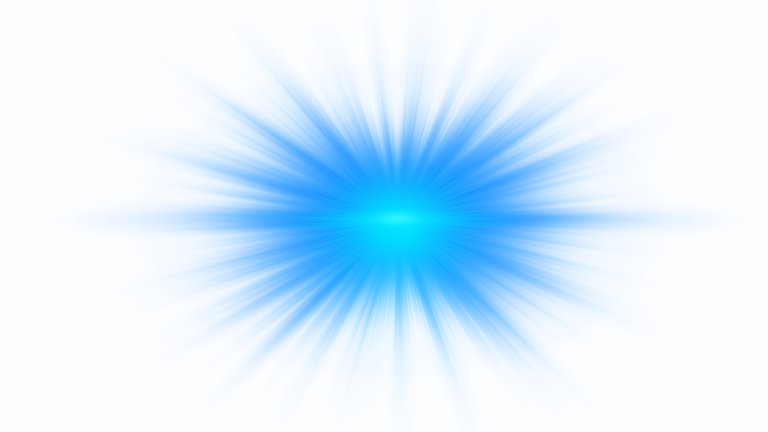
A WebGL 2 fragment shader for this background:

```glsl
#version 300 es
precision highp float;
// A flattened blue starburst with a cyan core and soft rays on white.
uniform vec2 u_resolution;
out vec4 outColor;

const float TAU = 6.2831853;

float hash(float n) {
    return fract(sin(n * 12.99 + 4.1) * 437.58);
}

// One ring of rays with varied strength and width.
float rayRing(float turns, float count, float sharpness) {
    float phase = turns * count;
    float cell = floor(phase + 0.5);
    float id = mod(cell, count) + count;
    float profile = abs(cos(0.5 * TAU * (phase - cell)));
    return pow(profile, sharpness * mix(0.6, 2.0, hash(id + 0.5))) * mix(0.35, 1.0, hash(id));
}

// Thin streaks from layered sines; whole frequencies keep the circle seamless.
float fineStreaks(float angle) {
    return 0.35 * sin(61.0 * angle + 3.0 * sin(3.0 * angle))
         + 0.35 * sin(107.0 * angle + 4.0 * sin(5.0 * angle))
         + 0.30 * sin(173.0 * angle + 3.0 * cos(7.0 * angle));
}

float bell(float x) {
    return exp(-x * x);
}

void main() {
    vec2 p = (gl_FragCoord.xy - u_resolution * vec2(0.518, 0.491)) / u_resolution.y;
    float radius = length(p);
    float angle = atan(p.y, p.x + 1e-5);
    float oval = length(p * vec2(1.0, 1.65));
    float fine = fineStreaks(angle) * smoothstep(0.02, 0.2, radius);

    // Broad rays are unevenly spread, with a thinner ring between them.
    float warp = 0.024 - 0.0125 * cos(angle) - 0.022 * sin(angle)
               - 0.012 * cos(2.0 * angle) - 0.005 * sin(2.0 * angle);
    float turns = angle / TAU + warp;
    float broad = rayRing(turns, 21.0, 3.0);
    float thin = rayRing(turns + 0.03 * sin(2.0 * angle), 43.0, 2.5);
    float rays = 0.7 * broad + 0.3 * thin;

    // Blue body, fuller on the diagonals, whose edge reaches along the rays.
    float diagonal = pow(sin(2.0 * angle), 2.0);
    float upright = pow(sin(angle), 6.0);
    float reach = 0.315 + 0.055 * diagonal - 0.035 * upright + 0.09 * rays + 0.022 * fine;
    float body = exp(-pow(oval / reach, 3.4));

    // Long pale rays and a faint oval halo.
    float longRays = 0.42 * rays * (1.0 + 0.3 * fine) * bell(length(p * vec2(1.0, 1.25)) / 0.39);
    float halo = 0.07 * bell(oval / 0.45)
               + 0.012 * (1.0 - smoothstep(0.58, 0.62, oval));

    // Horizontal flare, tapering towards both ends.
    float flare = 0.6 * bell(p.y / 0.022) * bell(p.x / 0.4)
                + 0.025 * bell(p.y / 0.03) * (1.0 - smoothstep(0.65, 0.78, abs(p.x)));

    float clear = (1.0 - body) * (1.0 - longRays) * (1.0 - halo) * (1.0 - flare);
    vec3 blue = vec3(0.07, 0.55, 1.0) + vec3(0.03, 0.025, 0.0) * fine;
    blue.g += 0.09 * smoothstep(0.02, -0.16, p.y) * bell(p.x / 0.18);
    vec3 color = mix(blue, vec3(0.997, 0.997, 1.0), clear);

    // Cyan core, its streaks, and a flat bright centre.
    float core = bell(length((p + vec2(0.0, 0.012)) * vec2(1.0, 1.3)) / (0.13 + 0.025 * fine));
    float coreFlare = 0.6 * bell(p.y / 0.016) * bell(p.x / 0.19);
    color = mix(color, vec3(0.0, 0.89, 1.0), 1.0 - (1.0 - core) * (1.0 - coreFlare));
    color += vec3(0.18, 0.06, 0.0) * bell(length((p - vec2(0.0, 0.003)) / vec2(0.045, 0.014)));

    outColor = vec4(clamp(color, 0.0, 1.0), 1.0);
}
```
